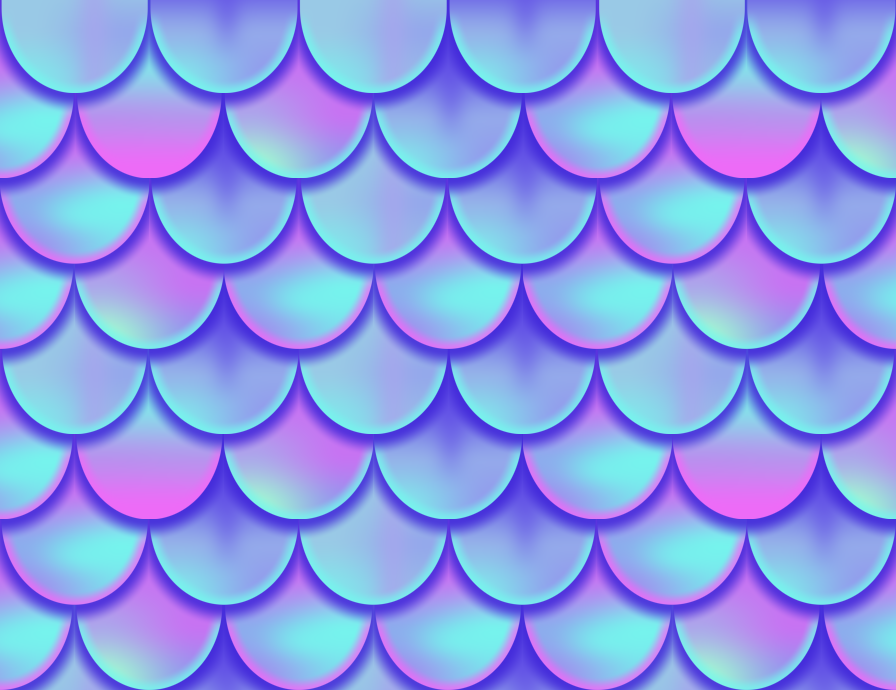
Give the GLSL for this pattern, as a WebGL 1 fragment shader.

```glsl
precision highp float;
// Overlapping iridescent fish scales with soft rims and indigo shadows.
uniform vec2 u_resolution;

const float COLUMNS = 6.0;       // scales across the canvas
const float ROW_HEIGHT = 0.571;  // in scale widths
const float TOP_ROW = 7.0;       // the uppermost row runs off the canvas
const vec3 CYAN = vec3(0.46, 0.96, 0.93);
const vec3 PINK = vec3(0.93, 0.42, 0.97);
const vec3 VIOLET = vec3(0.78, 0.45, 0.95);
const vec3 LAVENDER = vec3(0.57, 0.60, 0.93);
const vec3 INDIGO = vec3(0.38, 0.31, 0.90);
const vec3 MIST = vec3(0.60, 0.79, 0.90);
const vec3 MINT = vec3(0.63, 0.99, 0.82);
const vec3 SHADOW = vec3(0.25, 0.15, 0.85);

float hash(vec2 p) {
  return fract(sin(dot(p, vec2(127.1, 311.7))) * 43758.5);
}

// Column index of the scale nearest to x; odd rows shift by half a scale.
float columnAt(float x, float row) {
  return floor(x - 0.5 * mod(row, 2.0) + 0.5);
}

// Position relative to the centre of the scale's widest line.
vec2 scaleLocal(vec2 p, float row) {
  float x = p.x - 0.5 * mod(row, 2.0) - columnAt(p.x, row);
  return vec2(x, p.y - (row + 1.0) * ROW_HEIGHT);
}

// Approximate signed distance to a half ellipse with straight sides above.
float scaleDistance(vec2 p, float row) {
  vec2 q = scaleLocal(p, row);
  q.y = min(q.y, 0.0);
  float halfWidth = mix(0.484, 0.506, hash(vec2(columnAt(p.x, row), row)));
  vec2 radii = vec2(halfWidth, ROW_HEIGHT);
  float f = length(q / radii);
  return (f - 1.0) * f / max(length(q / (radii * radii)), 0.001);
}

// Finish number from a repeating block of four by four scales.
float finishOf(float column, float row) {
  float r = mod(row, 4.0);
  float c = mod(column, 4.0);
  vec4 finishes = vec4(2.0, 4.0, 2.0, 2.0);
  if (r > 0.5) finishes = vec4(2.0, 1.0, 0.0, 1.0);
  if (r > 1.5) finishes = vec4(2.0, 3.0, 4.0, 1.0);
  if (r > 2.5) finishes = vec4(0.0, 1.0, 0.0, 1.0);
  vec4 pick = 1.0 - step(0.5, abs(vec4(0.0, 1.0, 2.0, 3.0) - c));
  return dot(finishes, pick);
}

// Blends left and right colours up the scale into a single top colour.
vec3 sheen(vec2 q, vec3 lowL, vec3 lowR, vec3 midL, vec3 midR, vec3 top) {
  float across = smoothstep(-0.32, 0.32, q.x);
  float up = q.y / ROW_HEIGHT + 1.0;
  vec3 low = mix(lowL, lowR, across);
  vec3 mid = mix(midL, midR, across);
  return mix(mix(low, mid, smoothstep(0.1, 0.8, up)), top, smoothstep(0.65, 1.4, up));
}

// Soft vertical streak of light centred at x.
float streak(float x, float center, float width) {
  float d = (x - center) / width;
  return exp(-d * d);
}

vec3 finishColor(float finish, vec2 q) {
  if (finish < 0.5) {
    vec3 c = sheen(q, mix(CYAN, MIST, 0.3), mix(MIST, LAVENDER, 0.3), MIST,
                   mix(MIST, LAVENDER, 0.7), MIST);
    return mix(c, vec3(0.66, 0.64, 0.93), 0.65 * streak(q.x, 0.13, 0.11));
  }
  if (finish < 1.5) {
    vec3 c = sheen(q, mix(CYAN, MIST, 0.3), LAVENDER, mix(MIST, LAVENDER, 0.5),
                   mix(LAVENDER, MIST, 0.35), INDIGO);
    return mix(c, INDIGO, 0.5 * streak(q.x, 0.02, 0.1) * smoothstep(-0.4, 0.0, q.y));
  }
  if (finish < 2.5) {
    vec3 c = sheen(q, mix(LAVENDER, VIOLET, 0.3), mix(CYAN, LAVENDER, 0.3),
                   mix(LAVENDER, CYAN, 0.2), CYAN, VIOLET);
    return mix(c, CYAN, 0.75 * streak(q.y, -0.24, 0.12) * streak(q.x, 0.08, 0.28));
  }
  if (finish < 3.5) {
    return sheen(q, PINK, PINK, mix(VIOLET, MIST, 0.35), mix(VIOLET, MIST, 0.4),
                 mix(CYAN, MIST, 0.4));
  }
  return sheen(q, MINT, LAVENDER, mix(VIOLET, MIST, 0.6), VIOLET, VIOLET);
}

// One scale with its bright rim and the shadow cast by the row above it.
vec3 shadeScale(vec2 p, float row) {
  vec2 q = scaleLocal(p, row);
  float finish = finishOf(columnAt(p.x, row), row);
  vec3 color = finishColor(finish, q);
  bool pinkRim = finish > 1.5 && finish < 3.5;
  float rim = smoothstep(-0.09, 0.0, scaleDistance(p, row));
  color = mix(color, pinkRim ? PINK : CYAN, 0.8 * rim * smoothstep(0.0, -0.2, q.y));

  float gap = scaleDistance(p + vec2(0.0, 0.025), row + 1.0);
  float shade = 0.85 * (1.0 - smoothstep(-0.01, 0.12, gap));
  return mix(color, SHADOW, shade * step(row, TOP_ROW - 0.5));
}

void main() {
  vec2 p = gl_FragCoord.xy / u_resolution.x * COLUMNS;
  float pixel = COLUMNS / u_resolution.x;
  float row = min(floor(p.y / ROW_HEIGHT), TOP_ROW);
  float cover = 1.0 - smoothstep(-0.75 * pixel, 0.75 * pixel, scaleDistance(p, row));
  vec3 color = mix(shadeScale(p, row - 1.0), shadeScale(p, row), cover);
  gl_FragColor = vec4(color, 1.0);
}
```
